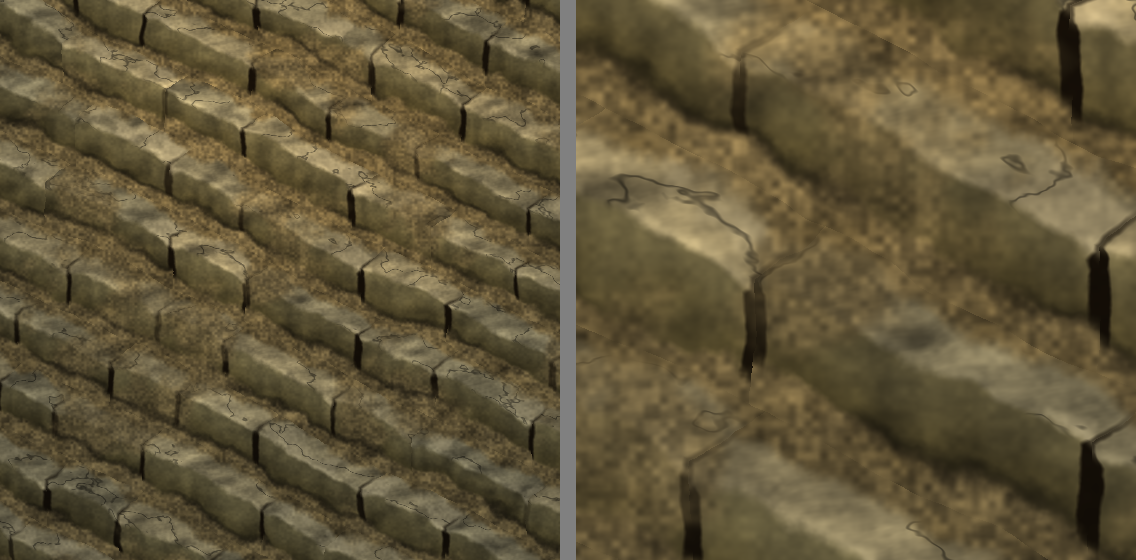
Left: the whole. Right: its middle third, enlarged.
Give the GLSL for this texture, as a Shadertoy shader.

```glsl
// Weathered stone steps descending diagonally, with earth gathered between rows.
// Each slanted row is split into a lit top, a shaded front and a strip of dirt;
// jittered joints cut it into blocks, and noise adds wear, cracks and grit.

float hash(vec2 p) {
    return fract(sin(dot(p, vec2(127.1, 311.7))) * 43758.5453);
}

float noise(vec2 p) {
    vec2 i = floor(p), f = fract(p);
    f = f * f * (3.0 - 2.0 * f);
    return mix(mix(hash(i), hash(i + vec2(1, 0)), f.x),
               mix(hash(i + vec2(0, 1)), hash(i + vec2(1, 1)), f.x), f.y);
}

float fbm(vec2 p) {
    float sum = 0.0, amp = 0.5;
    for (int i = 0; i < 5; i++) {
        sum += amp * noise(p);
        p = mat2(1.6, 1.2, -1.2, 1.6) * p + 7.3;
        amp *= 0.5;
    }
    return sum;
}

// Thin line where the noise crosses its middle value
float crackLine(vec2 p, float width) {
    return 1.0 - smoothstep(0.0, width, abs(fbm(p) - 0.48));
}

void mainImage(out vec4 fragColor, in vec2 fragCoord) {
    vec2 p = fragCoord / iResolution.y;
    float px = 1.0 / iResolution.y;

    // Slanted rows: down runs 0..1 from the back of the top to the dirt
    float wobble = fbm(p * 5.0) - 0.48;
    float rough = fbm(p * 28.0) - 0.48;
    float slant = (0.95 - p.y - 0.5 * p.x) / 0.131 + 0.62 + 0.4 * wobble;
    float row = floor(slant), down = fract(slant);

    // Joints: upright on the front, leaning right across the top
    float along = p.x - 0.11 * max(0.4 - down, 0.0) + 0.012 * rough;
    float q = along / 0.165 + hash(vec2(row, 3.7));
    float cell = floor(q + 0.5);
    float joint = cell + 0.55 * (hash(vec2(cell, row)) - 0.5);
    float gap = abs(q - joint) * 0.165;
    vec2 block = vec2(q < joint ? cell - 1.0 : cell, row);
    float tone = hash(block + 11.3), lift = hash(block + 5.9) - 0.5;

    // Block edges, worn down toward the joints
    float worn = 0.06 * smoothstep(0.025, 0.0, gap);
    float backEdge = 0.08 + 0.12 * lift + 0.3 * rough + worn;
    float frontEdge = 0.41 + 0.10 * lift + 0.16 * rough + worn;
    float footEdge = 0.82 + 0.10 * (tone - 0.5) + 0.25 * rough;
    float soft = 0.03 + 8.0 * px;
    float front = smoothstep(frontEdge - soft, frontEdge + soft, down);
    float stone = smoothstep(backEdge - 0.07, backEdge + 0.07, down)
                * (1.0 - smoothstep(footEdge - soft, footEdge + soft, down));

    // Chiselled relief lit from the upper left
    vec2 grain = vec2(along * 24.0 + tone * 9.0, p.y * 34.0);
    float relief = fbm(grain) - fbm(grain + vec2(0.35, -0.45));
    float grit = noise(p * 210.0) - 0.5;

    // Stone top and front
    vec3 topColor = mix(vec3(0.43, 0.40, 0.31), vec3(0.52, 0.47, 0.35), tone);
    topColor *= 1.0 + 0.9 * relief + 0.5 * rough;
    float flake = smoothstep(0.53, 0.68, fbm(p * 17.0 + block * 3.1));
    topColor = mix(topColor, vec3(0.62, 0.57, 0.45), 0.55 * flake);
    topColor *= 1.0 - 0.4 * crackLine(vec2(along * 13.0, slant * 2.2) + tone * 20.0, 0.018);
    float height = smoothstep(frontEdge, footEdge, down);
    vec3 frontColor = mix(vec3(0.34, 0.31, 0.21), vec3(0.25, 0.22, 0.13), height);
    frontColor *= 0.92 + 0.2 * tone + 0.5 * relief
                + 0.25 * (noise(vec2(along * 75.0, slant * 3.0)) - 0.5);
    vec3 stoneColor = mix(topColor, frontColor, front);
    float rim = smoothstep(0.07, 0.0, abs(down - frontEdge + 0.035));
    stoneColor += vec3(0.08, 0.075, 0.06) * rim * smoothstep(0.35, 0.6, noise(p * 40.0));

    // Earth between rows, spilling over some of the stone
    vec3 dirtColor = mix(vec3(0.31, 0.26, 0.16), vec3(0.43, 0.37, 0.25), fbm(p * 38.0) + 0.05);
    dirtColor *= 1.0 + 0.7 * relief + 0.35 * grit;
    float spill = smoothstep(0.54, 0.70, fbm(p * 8.0 + 31.0));
    vec3 color = mix(dirtColor, stoneColor, stone * (1.0 - 0.75 * spill));

    // Shadow at the foot of the blocks
    float foot = smoothstep(0.09, 0.0, abs(down - footEdge));
    color *= 1.0 - 0.42 * foot * smoothstep(0.35, 0.65, noise(p * 11.0 + 4.0));

    // Open joints: wide and dark in front, thin and fading on top
    float width = mix(0.0015, 0.0025 + 0.0035 * hash(vec2(cell, row) + 2.3), front);
    float open = 1.0 - smoothstep(width - px, width + 0.002 + px, gap);
    float depth = mix(0.6 * smoothstep(0.05, 0.35, down), 1.0, front)
                * smoothstep(0.05, 0.3, hash(vec2(cell, row) + 8.1))
                * (1.0 - smoothstep(footEdge - 0.04, footEdge + 0.05, down));
    color = mix(color, vec3(0.07, 0.05, 0.025), open * depth * (1.0 - 0.5 * spill));

    // Warm pool of light toward the upper right, cooler dusk at lower left
    vec2 fromLight = (p - vec2(0.58, 0.80)) * vec2(1.0, 1.3);
    float light = exp(-3.5 * dot(fromLight, fromLight));
    color *= mix(vec3(0.87, 0.89, 0.90), vec3(1.24, 1.20, 1.12), light);
    color *= 1.0 + 0.14 * grit + 0.25 * wobble;
    fragColor = vec4(clamp(color, 0.0, 1.0), 1.0);
}
```
